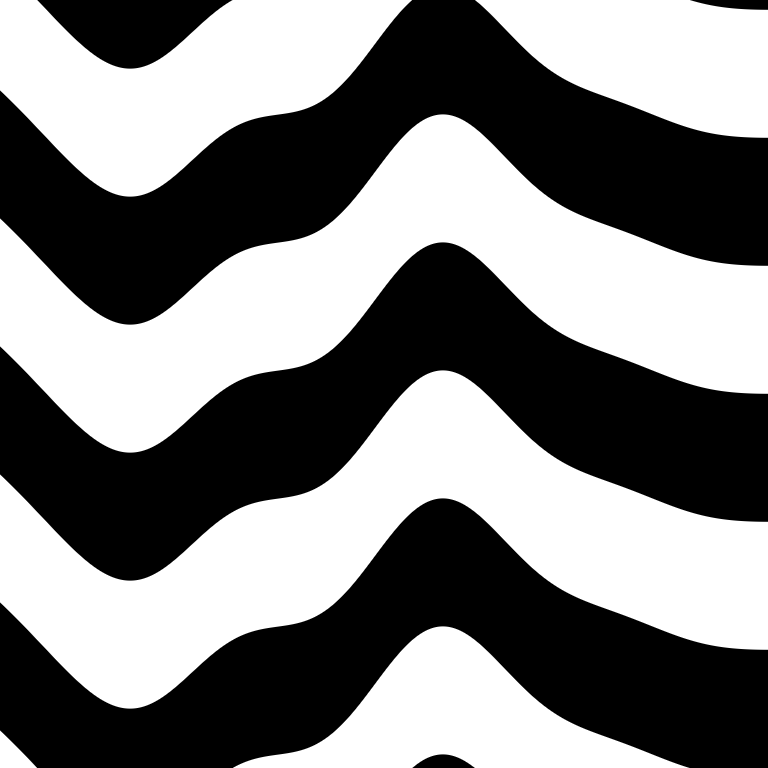
A Shadertoy shader for this pattern:

```glsl
// Black and white wavy bands of equal width, three pairs up the canvas.
// One profile, a parabolic drift plus a short cosine series, shifts every
// band vertically; the bands are a smoothed square wave of the shifted height.

const float PI = 3.14159265;

// Downward shift of the bands at x, in canvas heights
float waveProfile(float x) {
    // Amplitudes of successive half-wave harmonics
    float amplitude[11] = float[11](
        0.2370, 0.1209, -0.0260, -0.0175, 0.0103, -0.0084,
        -0.0213, -0.0015, 0.0064, 0.0004, 0.0004);
    float shift = 0.1504 + 0.9505 * (x - 0.5 * x * x);
    for (int k = 0; k < 11; k++) {
        shift += amplitude[k] * cos(float(k + 1) * PI * x);
    }
    return shift;
}

void mainImage(out vec4 fragColor, in vec2 fragCoord) {
    vec2 uv = fragCoord / iResolution.xy;

    // One unit of phase spans a white band and a black band
    float phase = 3.0 * (uv.y + waveProfile(uv.x));
    float pixelSpan = length(vec2(dFdx(phase), dFdy(phase)));

    // Signed distance to the nearest band edge, positive inside white
    float edge = 0.25 - abs(fract(phase + 0.25) - 0.5);
    float white = clamp(edge / pixelSpan + 0.5, 0.0, 1.0);

    fragColor = vec4(vec3(white), 1.0);
}
```
